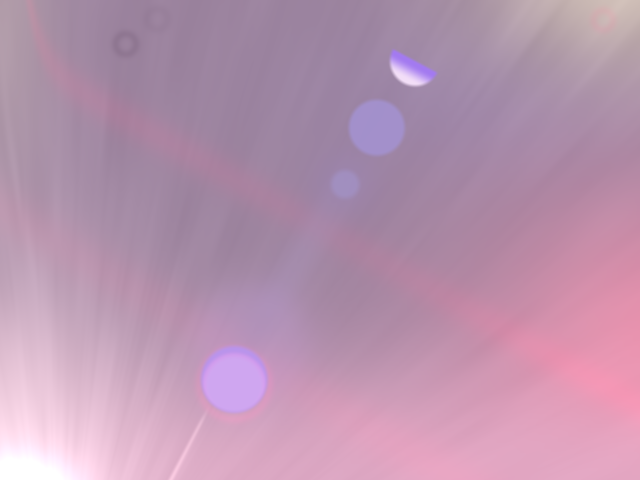
A WebGL 1 fragment shader for this background:

```glsl
precision highp float;

uniform vec2 u_resolution;

const vec2 RAY_ORIGIN = vec2(0.12, -0.42);
const vec3 MAUVE = vec3(0.61, 0.515, 0.62);
const vec3 ROSE = vec3(0.89, 0.67, 0.78);
const vec3 CORAL = vec3(0.97, 0.58, 0.69);
const vec3 BLUSH = vec3(0.94, 0.81, 0.87);
const vec3 BEIGE = vec3(0.83, 0.77, 0.72);
const vec3 VIOLET = vec3(0.60, 0.52, 0.69);
const vec3 LILAC = vec3(0.81, 0.65, 0.94);

float hash(vec2 p) {
  vec3 q = fract(vec3(p.xyx) * 0.1031);
  q += dot(q, q.yzx + 33.33);
  return fract((q.x + q.y) * q.z);
}

float noise(vec2 p) {
  vec2 i = floor(p);
  vec2 f = fract(p);
  f = f * f * (3.0 - 2.0 * f);
  float low = mix(hash(i), hash(i + vec2(1.0, 0.0)), f.x);
  float high = mix(hash(i + vec2(0.0, 1.0)), hash(i + 1.0), f.x);
  return mix(low, high, f.y);
}

float glow(vec2 p, vec2 center, vec2 size) {
  vec2 q = (p - center) / size;
  return exp(-dot(q, q));
}

float band(float d, float width) {
  return exp(-d * d / (width * width));
}

float disc(vec2 p, vec2 center, float radius, float soft) {
  return 1.0 - smoothstep(-soft, soft, length(p - center) - radius);
}

float ring(vec2 p, vec2 center, float radius, float width) {
  return band(length(p - center) - radius, width);
}

// Fan of fine streaks, broken along the radius
float streaks(vec2 p, vec2 origin) {
  vec2 d = p - origin;
  vec2 polar = vec2(atan(d.y, d.x), length(d));
  float sum = 0.0;
  float weight = 0.5;
  float density = 24.0;
  for (int i = 0; i < 3; i++) {
    sum += weight * (noise(polar * vec2(density, 6.0) + 7.0) - 0.5);
    density *= 2.2;
    weight *= 0.6;
  }
  return sum;
}

vec3 backdrop(vec2 p) {
  vec3 col = mix(MAUVE, ROSE, 0.85 * band(p.y, 0.25));
  col = mix(col, VIOLET, 0.5 * glow(p, vec2(0.98, 0.79), vec2(0.35, 0.17)));
  col = mix(col, CORAL, 0.85 * glow(p, vec2(1.42, 0.27), vec2(0.42, 0.35)));
  col = mix(col, ROSE, 0.7 * glow(p, vec2(1.2, 0.0), vec2(0.5, 0.17)));
  col = mix(col, BEIGE, 0.9 * glow(p, vec2(1.3, 1.04), vec2(0.30, 0.20)));
  col = mix(col, BEIGE, 0.35 * glow(p, vec2(0.0, 1.0), vec2(0.12, 0.4)));
  return mix(col, BLUSH, 0.92 * glow(p, vec2(-0.02, 0.06), vec2(0.32, 0.40)));
}

// Two diffuse red arcs falling toward the right
vec3 addArcs(vec3 col, vec2 p) {
  float upper = p.y - 0.901 + 0.561 * p.x - exp(-p.x / 0.03);
  float lower = p.y - 0.566 + 0.595 * p.x;
  float fade = 0.85 - 0.2 * band(p.x - 0.75, 0.3);
  col += vec3(0.065, -0.012, 0.0) * band(upper, 0.042) * fade;
  return col + vec3(0.035, -0.006, 0.0) * band(lower, 0.06);
}

vec3 addGhosts(vec3 col, vec2 p) {
  // Wide faint halos and the soft trail between them
  vec2 axis = normalize(vec2(0.5, 0.86));
  vec2 rel = p - vec2(0.61, 0.44);
  float across = rel.x * axis.y - rel.y * axis.x;
  float trail = band(across, 0.04) * band(dot(rel, axis), 0.22);
  col = mix(col, vec3(0.66, 0.57, 0.72), 0.45 * trail);
  col = mix(col, LILAC, 0.16 * disc(p, vec2(0.525, 0.285), 0.115, 0.04));
  col = mix(col, LILAC, 0.05 * disc(p, vec2(0.525, 0.27), 0.17, 0.04));

  // Small and middle blue discs
  vec2 small = vec2(0.719, 0.616);
  col = mix(col, vec3(0.61, 0.52, 0.73), 0.4 * glow(p, small, vec2(0.07)));
  col = mix(col, vec3(0.64, 0.58, 0.79), 0.65 * disc(p, small, 0.029, 0.008));
  vec2 middle = vec2(0.785, 0.734);
  col = mix(col, vec3(0.64, 0.57, 0.81), 0.92 * disc(p, middle, 0.058, 0.006));

  // Half disc, violet at its chord and white at its rim
  vec2 chord = vec2(0.865, 0.873);
  float depth = dot(p - chord, vec2(-0.47, -0.88));
  float cut = disc(p, chord, 0.052, 0.005) * smoothstep(-0.004, 0.004, depth);
  vec3 shade = mix(vec3(0.64, 0.48, 0.94), vec3(0.95, 0.87, 0.97),
                   smoothstep(0.008, 0.042, depth));
  col = mix(col, shade, cut);

  // Large lilac disc over a bluer crescent
  vec2 large = vec2(0.488, 0.21);
  col += vec3(0.06, -0.01, 0.01) * ring(p, large - vec2(0.0, 0.01), 0.073, 0.01);
  col = mix(col, vec3(0.72, 0.58, 0.93), 0.95 * disc(p, large, 0.069, 0.006));
  float inside = disc(p, large, 0.068, 0.006);
  col = mix(col, LILAC, disc(p, large - vec2(0.0, 0.014), 0.064, 0.01) * inside);
  return col + vec3(0.05, 0.0, 0.0) * inside
             * ring(p, large - vec2(0.0, 0.012), 0.063, 0.006);
}

void main() {
  vec2 p = gl_FragCoord.xy / u_resolution.y;
  vec3 col = addArcs(backdrop(p), p);

  // Streaks, strongest near the bright corners
  float strength = 0.035 + 0.07 * glow(p, vec2(1.2, 0.95), vec2(0.35, 0.25))
                 + 0.035 * glow(p, vec2(0.1, 0.3), vec2(0.3, 0.6));
  col += strength * streaks(p, RAY_ORIGIN);

  // Pale curve at the left and faint dust rings
  float curve = p.x - 0.01 - 0.2 * pow(max(0.82 - p.y, 0.0), 1.3);
  col += 0.03 * band(curve, 0.01) * band(p.y - 0.65, 0.2);
  float dust = ring(p, vec2(0.262, 0.908), 0.021, 0.009)
             + 0.4 * ring(p, vec2(0.328, 0.96), 0.021, 0.01);
  col -= 0.045 * dust;
  col += vec3(0.03, -0.03, -0.01) * ring(p, vec2(1.257, 0.958), 0.02, 0.009);

  col = addGhosts(col, p);

  // Thin bright ray below the large disc
  float ray = p.x - 0.356 - 0.523 * p.y;
  col += vec3(0.09, 0.09, 0.08) * band(ray, 0.005) * smoothstep(0.16, 0.11, p.y);

  // Light source in the lower left corner
  col += 0.10 * glow(p, vec2(0.0), vec2(0.25, 0.15));
  col += 0.35 * glow(p, vec2(0.03, -0.03), vec2(0.13, 0.07));
  gl_FragColor = vec4(clamp(col, 0.0, 1.0), 1.0);
}
```
